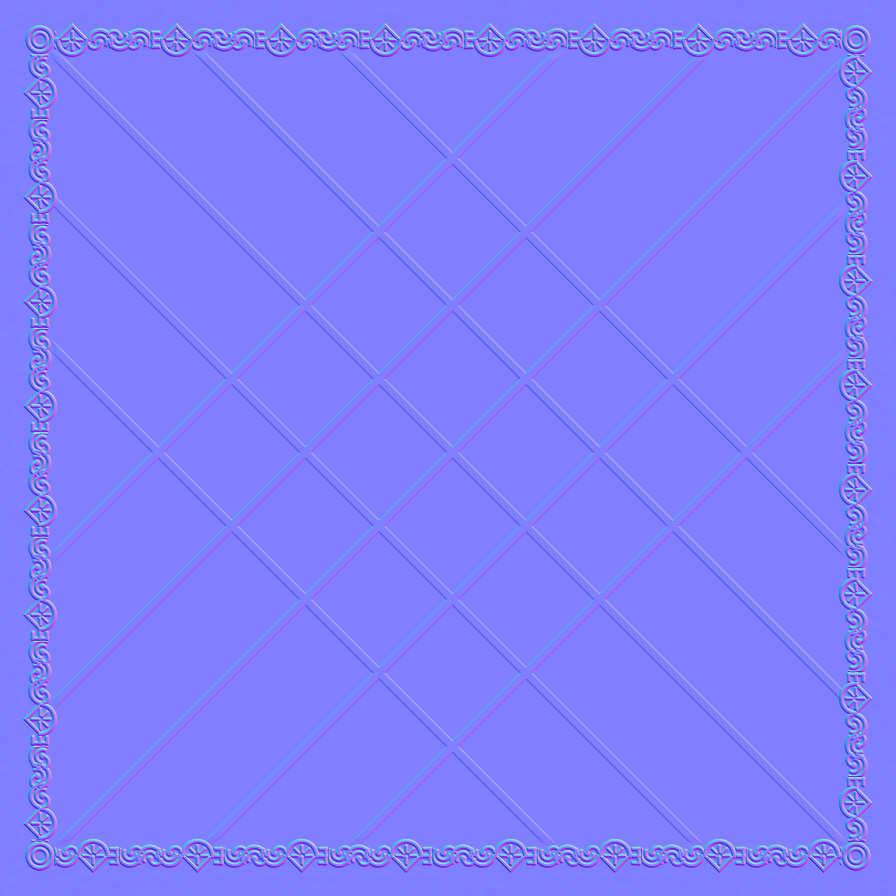
Write a three.js fragment shader that draws this texture map.

```glsl
varying vec2 vUv;

// Lattice of raised straps
const vec2 LATTICE_CENTER = vec2(0.505, 0.495);
const float LATTICE_STEP = 0.1641;
const float STRAP_HALF = 0.0064;
const float FALLING_BEVEL = 0.0013;
const float RISING_BEVEL = 0.0009;
const float STRAP_HEIGHT = 0.0007;
const float LATTICE_EXTENT = 0.439;
const float LATTICE_FADE = 0.006;

// Ornamental frame
const float FRAME_RADIUS = 0.4555;
const float FRAME_HALF = 0.019;
const float MOTIF_START = 0.0807;
const float MOTIF_STEP = 0.1165;
const float MOTIF_LEFT = 0.03;
const float CORNER_CUT = 0.061;
const float SCROLL_START = 0.031;
const float SCROLL_STEP = 0.022;
const float ORNAMENT_BEVEL = 0.0011;
const float ORNAMENT_HEIGHT = 0.0019;

// Surface
const float GRAIN_SCALE = 130.0;
const float GRAIN_HEIGHT = 0.00018;
const float SAMPLE_STEP = 0.0006;

float hash(vec2 p) {
  vec3 q = fract(vec3(p.xyx) * 0.1031);
  q += dot(q, q.yzx + 33.33);
  return fract((q.x + q.y) * q.z);
}

float valueNoise(vec2 p) {
  vec2 cell = floor(p);
  vec2 f = fract(p);
  f = f * f * (3.0 - 2.0 * f);
  float low = mix(hash(cell), hash(cell + vec2(1.0, 0.0)), f.x);
  float high = mix(hash(cell + vec2(0.0, 1.0)), hash(cell + 1.0), f.x);
  return mix(low, high, f.y);
}

float fill(float d) {
  return 1.0 - smoothstep(-ORNAMENT_BEVEL, ORNAMENT_BEVEL, d);
}

float ridge(float d, float halfWidth) {
  return fill(abs(d) - halfWidth);
}

float strap(float x, float bevel) {
  float index = clamp(floor(x / LATTICE_STEP + 0.5), -2.0, 2.0);
  float d = abs(x - index * LATTICE_STEP) - STRAP_HALF;
  return 1.0 - smoothstep(-bevel, bevel, d);
}

// Domed fan with ribs and an outward spike
float fan(vec2 q) {
  float r = length(q);
  float angle = atan(q.x, -q.y);
  float dome = ridge(r - 0.0165, 0.0019);
  float ribOffset = (fract(angle * 1.3 + 0.5) - 0.5) / 1.3 * r;
  float ribs = ridge(ribOffset, 0.0014) * fill(r - 0.0125) * fill(0.003 - r);
  float inner = max(dome, ribs) * fill(q.y - 0.002);
  float spike = ridge(abs(q.x) + q.y - 0.0155, 0.0024) * fill(-q.y);
  float stem = ridge(q.x, 0.0015) * ridge(q.y - 0.005, 0.005);
  return max(inner, max(spike, stem));
}

// Open double ring around a core
float scroll(vec2 q, float side) {
  float r = length(q);
  float rings = max(ridge(r - 0.0132, 0.0019), ridge(r - 0.0073, 0.0016));
  float opening = fill(-dot(q, vec2(0.3, 0.95 * side)) - 0.002);
  float core = fill(r - 0.0028);
  float hook = ridge(length(q - vec2(-0.0065, 0.0)) - 0.0066, 0.0016);
  return max(max(rings * opening, core), hook * fill(q.y * side));
}

float comb(vec2 q) {
  float bars = ridge((fract(q.y / 0.008 + 0.5) - 0.5) * 0.008, 0.0018);
  float spine = ridge(q.x + 0.003, 0.0016);
  return max(bars, spine) * fill(abs(q.x) - 0.005) * fill(abs(q.y) - 0.0098);
}

// Each side is turned onto the top edge
float frame(vec2 p) {
  vec2 side = abs(p.y) > abs(p.x) ? p * sign(p.y) : vec2(-p.y, p.x) * sign(p.x);
  float along = side.x + 0.5;
  float x = mod(along - MOTIF_START + MOTIF_LEFT, MOTIF_STEP) - MOTIF_LEFT;
  vec2 q = vec2(x, side.y - FRAME_RADIUS);
  float h = max(fan(q), comb(q + vec2(0.0235, 0.0)));
  for (int i = 0; i < 3; i++) {
    float k = float(i);
    float flip = 1.0 - 2.0 * mod(k, 2.0);
    h = max(h, scroll(q - vec2(SCROLL_START + k * SCROLL_STEP, -0.003 * flip), flip));
  }
  h *= fill(abs(q.y) - FRAME_HALF) * fill(abs(side.x) - 0.5 + CORNER_CUT);
  float r = length(abs(p) - FRAME_RADIUS);
  return max(h, max(ridge(r - 0.0135, 0.0019), ridge(r - 0.0078, 0.0015)));
}

float surfaceHeight(vec2 uv) {
  vec2 p = uv - 0.5;
  vec2 lattice = uv - LATTICE_CENTER;
  float reach = max(abs(p.x), abs(p.y));
  float falling = strap(lattice.x + lattice.y, FALLING_BEVEL);
  float rising = strap(lattice.x - lattice.y, RISING_BEVEL);
  float inside = 1.0 - smoothstep(LATTICE_EXTENT - LATTICE_FADE, LATTICE_EXTENT + LATTICE_FADE, reach);
  float straps = max(falling, rising) * inside;
  float grain = valueNoise(uv * GRAIN_SCALE) * smoothstep(0.465, 0.48, reach);
  return straps * STRAP_HEIGHT + frame(p) * ORNAMENT_HEIGHT + grain * GRAIN_HEIGHT;
}

void main() {
  vec2 e = vec2(SAMPLE_STEP, 0.0);
  vec2 slope = vec2(surfaceHeight(vUv + e.xy) - surfaceHeight(vUv - e.xy),
                    surfaceHeight(vUv + e.yx) - surfaceHeight(vUv - e.yx));
  vec3 normal = normalize(vec3(-slope / (2.0 * SAMPLE_STEP), 1.0));
  gl_FragColor = vec4(normal * 0.5 + 0.5, 1.0);
}
```
